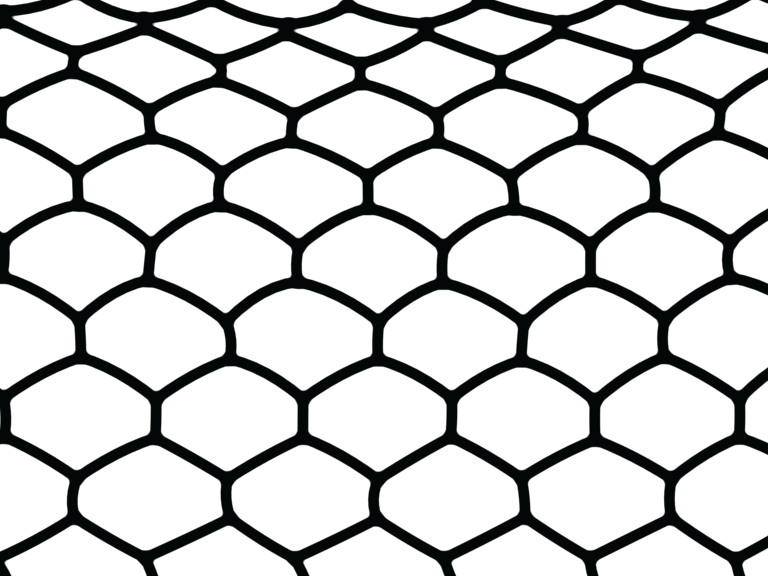
A Shadertoy shader for this pattern:

```glsl
vec2 gradientAt(vec2 cell) {
    float h = fract(sin(dot(cell, vec2(127.1, 311.7))) * 4375.85);
    return vec2(cos(6.2832 * h), sin(6.2832 * h));
}

float gradientNoise(vec2 p) {
    vec2 i = floor(p), f = p - i;
    vec2 u = f * f * (3.0 - 2.0 * f);
    vec2 e = vec2(1.0, 0.0);
    float low = mix(dot(gradientAt(i), f), dot(gradientAt(i + e), f - e), u.x);
    float high = mix(dot(gradientAt(i + e.yx), f - e.yx),
                     dot(gradientAt(i + 1.0), f - 1.0), u.x);
    return mix(low, high, u.y);
}

// Irregularity of one mesh element, roughly -0.6 to 0.6
float vary(float row, float col, float seed) {
    return gradientNoise(vec2(col, row) * 1.37 + seed);
}

float segmentDistance(vec2 p, vec2 a, vec2 b) {
    vec2 ab = b - a;
    float t = clamp(dot(p - a, ab) / max(dot(ab, ab), 1e-7), 0.0, 1.0);
    return length(p - a - ab * t);
}

float curveDistance(vec2 p, vec2 a, vec2 control, vec2 b) {
    float d = 1e3;
    vec2 start = a;
    for (int i = 1; i <= 6; i++) {
        float t = float(i) / 6.0;
        vec2 end = mix(mix(a, control, t), mix(control, b, t), t);
        d = min(d, segmentDistance(p, start, end));
        start = end;
    }
    return d;
}

float smoothMin(float a, float b, float k) {
    float h = max(k - abs(a - b), 0.0) / k;
    return min(a, b) - 0.25 * h * h * k;
}

// Rows crowd together towards the top
float rowHeight(float row) {
    return -0.005 + 0.1395 * row - 3.8e-5 * pow(row, 4.0);
}

float rowPitch(float row) {
    return 0.257 * (1.0 - 0.001 * row * row);
}

// End of a strut: side is 1 for its top, -1 for its foot
vec2 joint(float row, float col, float side) {
    float x = rowPitch(row) * (col + 0.5 * mod(row, 2.0));
    float swell = sin(2.36 * x);
    float halfStrut = max(0.034 - 5e-5 * row * row * row, 0.0);
    float lean = 0.008 * vary(row, col, 4.3) + (row < 0.5 ? 0.014 : 0.0);
    return vec2(x + 0.005 + 0.01 * swell + 0.012 * vary(row, col, 0.4) - side * lean,
                rowHeight(row) + 0.003 * row * (0.7 - swell)
                + 0.008 * vary(row, col, 9.6) + side * halfStrut);
}

float netDistance(vec2 p) {
    float d = 1.0;
    for (int j = 0; j <= 9; j++) {
        float row = float(j);
        if (abs(rowHeight(row) - p.y) > 0.2) continue;
        float odd = mod(row, 2.0);
        float nearest = round(p.x / rowPitch(row) - 0.5 * odd);

        for (int i = -1; i <= 1; i++) {
            float col = nearest + float(i);
            vec2 top = joint(row, col, 1.0);
            vec2 foot = joint(row, col, -1.0);

            // Short bent strut
            vec2 bend = vec2(0.03 * vary(row, col, 17.2), 0.0);
            d = smoothMin(d, curveDistance(p, top, 0.5 * (top + foot) + bend, foot), 0.007);

            // Two bowed wires down to the next row
            for (int k = 0; k <= 1; k++) {
                float side = float(k);
                vec2 lower = joint(row - 1.0, col + odd - 1.0 + side, 1.0);
                float bow = 0.02 * sin(0.5 * (row - 1.3))
                          + 0.018 * vary(row, col, 23.7 + 5.3 * side);
                vec2 control = 0.5 * (foot + lower) + vec2(0.0, bow);
                d = smoothMin(d, curveDistance(p, foot, control, lower), 0.007);
            }
        }
    }
    return d;
}

void mainImage(out vec4 fragColor, in vec2 fragCoord) {
    vec2 p = fragCoord / iResolution.y;
    float blur = 0.9 / iResolution.y;
    float wire = 1.0 - smoothstep(-blur, blur, netDistance(p) - 0.0093);
    fragColor = vec4(mix(vec3(1.0), vec3(0.017, 0.028, 0.028), wire), 1.0);
}
```
